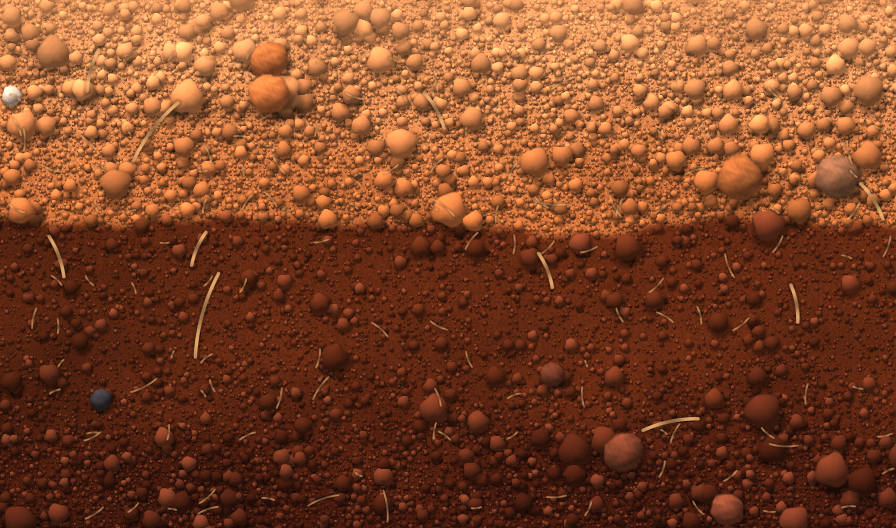
Reproduce this texture procedurally as a Shadertoy shader.

```glsl
// Cutaway of red earth: sunlit crumbly ground above a dark, pebbly soil wall.
#define SUN_TOP vec3(1.02, 0.66, 0.41)
#define SUN_LOW vec3(0.84, 0.46, 0.24)
#define SOIL vec3(0.40, 0.165, 0.075)
#define SOIL_DEEP vec3(0.29, 0.105, 0.055)
#define PEBBLE vec3(0.56, 0.28, 0.18)
#define STRAW vec3(0.93, 0.69, 0.44)
#define LIGHT normalize(vec3(-0.3, 0.75, 0.6))
#define EDGE_HEIGHT 0.58
#define FINEST 125.0
#define LAYERS 5

float hash(vec2 p) {
    vec3 q = fract(p.xyx * vec3(0.1031, 0.1030, 0.0973));
    q += dot(q, q.yzx + 33.33);
    return fract((q.x + q.y) * q.z);
}

// Broad mottling from rotated, layered sines
float waves(vec2 p) {
    float sum = 0.0, amp = 0.55;
    for (int i = 0; i < 4; i++) {
        sum += amp * sin(p.x + 1.7 * sin(p.y)) * cos(p.y * 1.1 + float(i));
        p = mat2(1.4, 1.1, -1.1, 1.4) * p + 2.3;
        amp *= 0.6;
    }
    return sum;
}

// 1 on the ground, 0 on the wall
float sunlit(vec2 p) {
    float dip = 0.024 * exp(-28.0 * (p.x - 1.04) * (p.x - 1.04));
    float e = EDGE_HEIGHT - dip + 0.007 * sin(p.x * 13.0 - 4.0) + 0.004 * sin(p.x * 47.0);
    return smoothstep(e - 0.012, e + 0.012, p.y);
}

vec3 groundColor(vec2 p) {
    float mottling = waves(p * 9.0);
    vec3 sun = mix(SUN_LOW, SUN_TOP, smoothstep(0.58, 0.98, p.y + 0.05 * mottling));
    vec3 soil = mix(SOIL_DEEP, SOIL, smoothstep(0.0, 0.36, p.y + 0.09 * mottling));
    soil *= 0.91 + 0.12 * smoothstep(0.1, 0.7, p.x) + 0.1 * mottling;
    return mix(soil, sun * (1.0 + 0.07 * mottling), sunlit(p));
}

// Share of cells with a stone; coarse is 0 for grains, 1 for clods
float stoneShare(vec2 p, float coarse) {
    float wall = mix(0.85, 0.34, smoothstep(0.03, 0.36, p.y));
    return mix(wall, 0.8, sunlit(p)) * mix(1.0, 0.34, coarse);
}

// Light on a round lump; d is the offset from its centre in radii
float lumpLight(vec2 d) {
    vec3 normal = vec3(d, sqrt(max(0.0, 1.0 - dot(d, d))));
    return 0.5 + 0.78 * max(0.0, dot(normal, LIGHT));
}

// One cellular layer of stones with their shadows
vec3 pebbles(vec3 col, vec2 p, float n, float coarse) {
    vec2 cell = floor(p * n), bestD = vec2(9.0), bestC = p;
    float nearest = 9.0, shade = 9.0, radius = 0.3, tone = 0.5;
    for (int k = 0; k < 9; k++) {
        vec2 id = cell + vec2(k % 3 - 1, k / 3 - 1), key = id + n;
        vec2 c = id + 0.2 + 0.6 * vec2(hash(key), hash(key + 41.7));
        if (hash(key + 83.1) > stoneShare(c / n, coarse)) continue;
        float size = hash(key + 19.3), r = mix(0.22, 0.56, size * size);
        vec2 d = (p * n - c) / r;
        float a = atan(d.y, d.x);
        d *= 1.0 + 0.08 * sin(a * 3.0 + size * 40.0) + 0.05 * sin(a * 5.0 + size * 90.0);
        shade = min(shade, length(d + vec2(-0.12, 0.35)));
        if (length(d) < nearest) {
            nearest = length(d);
            bestD = d; bestC = c / n; radius = r;
            tone = hash(key + 61.9);
        }
    }
    vec3 albedo = groundColor(bestC);
    float dusk = 1.0 - sunlit(bestC), haze = smoothstep(0.8, 1.05, p.y);
    albedo = mix(albedo, PEBBLE, dusk * (0.1 + 0.55 * tone * tone)) * (0.82 + 0.36 * tone);
    col *= 1.0 - mix(0.36, 0.14, haze) * (1.0 - smoothstep(0.85, 1.45, shade));
    float blur = max(0.12, n / (radius * iResolution.y));
    float cover = 1.0 - smoothstep(1.0 - blur, 1.0 + 0.3 * blur, nearest);
    return mix(col, albedo * mix(lumpLight(bestD), 0.95, 0.4 * haze), cover * 0.92);
}

// A larger rock with rough skin; place holds centre and radius
vec3 rock(vec3 col, vec2 p, vec3 place, vec3 albedo) {
    vec2 d = (p - place.xy) / place.z;
    d *= 1.0 + 0.13 * waves(d * 2.0 + place.xy * 30.0);
    col *= 0.58 + 0.42 * smoothstep(0.8, 1.35, length(d + vec2(-0.1, 0.3)));
    albedo *= lumpLight(d) * (1.0 + 0.16 * waves(p * 130.0));
    return mix(col, albedo, 1.0 - smoothstep(0.9, 1.06, length(d)));
}

// A gently bowed stalk from ends.xy to ends.zw
vec3 stalk(vec3 col, vec2 p, vec4 ends, float width, float strength) {
    vec2 v = ends.zw - ends.xy, w = p - ends.xy;
    float t = clamp(dot(w, v) / dot(v, v), 0.0, 1.0), soft = 0.7 / iResolution.y;
    float d = length(w - v * t - vec2(-v.y, v.x) * 0.22 * t * (1.0 - t));
    col *= 1.0 - 0.25 * strength * (1.0 - smoothstep(width, width * 3.5, d));
    float body = 1.0 - smoothstep(width - soft, width + soft, d);
    return mix(col, STRAW * (0.85 + 0.2 * sin(t * 9.0)), body * strength);
}

// Short broken stalks, at most one per grid cell
vec3 litter(vec3 col, vec2 p, float n) {
    vec2 id = floor(p * n), c = id + 0.35 + 0.3 * vec2(hash(id + 13.0), hash(id + 29.0));
    float angle = 6.283 * hash(id + 7.0);
    vec2 reach = vec2(cos(angle), sin(angle)) * mix(0.08, 0.28, hash(id + 37.0));
    float shown = step(hash(id + n), 0.3) * (1.0 - smoothstep(0.85, 0.95, p.y));
    return stalk(col, p, vec4(c - reach, c + reach) / n, 0.0018, 0.6 * shown);
}

void mainImage(out vec4 fragColor, in vec2 fragCoord) {
    vec2 p = fragCoord / iResolution.y;
    vec3 col = groundColor(p) * (0.88 + 0.2 * hash(floor(p * 300.0)));
    for (int i = 0; i < LAYERS; i++)
        col = pebbles(col, p, FINEST * pow(0.6, float(i)), float(i) / float(LAYERS - 1));
    // Prominent rocks
    col = rock(col, p, vec3(0.51, 0.886, 0.036), SUN_LOW);
    col = rock(col, p, vec3(0.51, 0.822, 0.039), SUN_LOW * 1.08);
    col = rock(col, p, vec3(1.4, 0.662, 0.043), SUN_LOW * 0.9);
    col = rock(col, p, vec3(1.585, 0.665, 0.042), vec3(0.66, 0.42, 0.29));
    col = rock(col, p, vec3(1.18, 0.142, 0.038), PEBBLE * 0.92);
    col = rock(col, p, vec3(1.377, 0.035, 0.032), PEBBLE);
    col = rock(col, p, vec3(1.045, 0.29, 0.023), PEBBLE * 0.85);
    col = rock(col, p, vec3(0.191, 0.244, 0.02), vec3(0.25, 0.23, 0.25));
    col = rock(col, p, vec3(0.022, 0.818, 0.019), vec3(1.0, 0.86, 0.74));
    // Dry stalks
    col = litter(litter(col, p, 9.0), p, 14.0);
    vec4 stalks[10] = vec4[10](
        vec4(0.165, 0.828, 0.187, 0.905), vec4(0.253, 0.696, 0.337, 0.805),
        vec4(0.804, 0.824, 0.841, 0.758), vec4(1.63, 0.652, 1.672, 0.586),
        vec4(0.093, 0.552, 0.121, 0.476), vec4(0.363, 0.498, 0.39, 0.56),
        vec4(0.37, 0.324, 0.414, 0.482), vec4(1.02, 0.52, 1.046, 0.456),
        vec4(1.498, 0.46, 1.511, 0.39), vec4(1.218, 0.185, 1.322, 0.207));
    for (int i = 0; i < 10; i++) col = stalk(col, p, stalks[i], 0.0033, 0.88);
    fragColor = vec4(clamp(col, 0.0, 1.0), 1.0);
}
```
